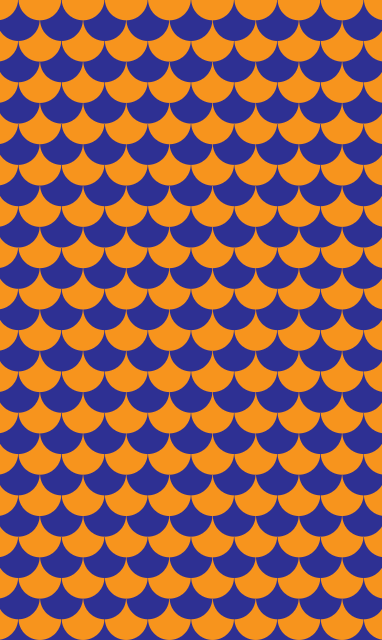
Give the GLSL for this pattern, as a WebGL 2 fragment shader.

```glsl
#version 300 es
precision highp float;
// Overlapping round fish scales in alternating rows of orange and indigo.

uniform vec2 u_resolution;
out vec4 fragColor;

const vec3 ORANGE = vec3(0.97, 0.58, 0.115);
const vec3 INDIGO = vec3(0.18, 0.19, 0.575);

const float ROWS_PER_HEIGHT = 30.986;
const float COLUMN_PITCH = 2.0904; // in row pitches
const float SCALE_RADIUS = 1.036;  // in row pitches

vec3 rowColor(float row) {
    return mix(ORANGE, INDIGO, mod(row, 2.0));
}

// Signed distance to the nearest scale of a row; even rows shift half a column.
float scaleDistance(vec2 p, float row, float pitch, float radius) {
    float shift = 0.5 * (1.0 - mod(row, 2.0));
    float x = (fract(p.x / pitch - shift + 0.5) - 0.5) * pitch;
    float centerY = row - 0.5 - radius;
    return length(vec2(x, p.y - centerY)) - radius;
}

float coverage(float dist, float pixel) {
    return clamp(0.5 - dist / pixel, 0.0, 1.0);
}

void main() {
    // Centered coordinates in row pitches, with y pointing down.
    vec2 p = (gl_FragCoord.xy - 0.5 * u_resolution) / u_resolution.y;
    p *= vec2(ROWS_PER_HEIGHT, -ROWS_PER_HEIGHT);
    p.y += 0.01;
    float pixel = ROWS_PER_HEIGHT / u_resolution.y;

    // Each upper row overlaps the one below it.
    float row = ceil(p.y + 0.5);
    vec3 color = rowColor(row + 1.0);
    for (float above = 0.0; above < 2.0; above++) {
        float layer = row - above;
        float dist = scaleDistance(p, layer, COLUMN_PITCH, SCALE_RADIUS);
        color = mix(color, rowColor(layer), coverage(dist, pixel));
    }
    fragColor = vec4(color, 1.0);
}
```
